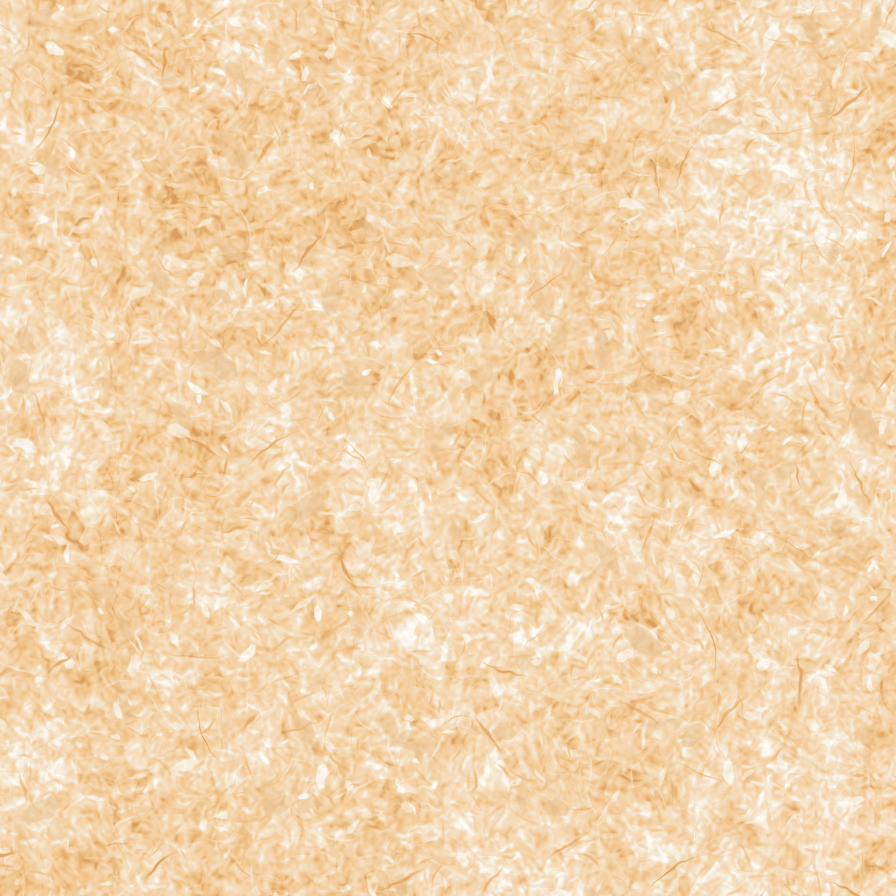
This texture is drawn by a Shadertoy shader. Its source:

```glsl
// Cream and apricot agglomerate stone: packed shards with streaks of their own,
// broken veinlets, pale flakes, tan chips and thin rusty cracks. All layers add up
// to one tone with a near-normal spread, which a colour ramp turns into stone.

const float TAU = 6.2831853;
const float EDGE = 0.0022;          // softness of flake outlines
const float LARGE_SHARDS = 22.0;    // shards across the canvas
const float SMALL_SHARDS = 64.0;
const float LARGE_AMOUNT = 0.70;    // flat tone of the shards
const float SMALL_AMOUNT = 0.68;
const float LARGE_STREAKS = 0.95;
const float SMALL_STREAKS = 1.15;
const float GRAIN_AMOUNT = 0.80;
const float VEIN_AMOUNT = 0.9;

// Ramp: tone in standard deviations from the mean, and its colour
const int STEPS = 8;
const float TONE[STEPS] = float[](-3.3, -1.85, -0.9, -0.11, 0.61, 1.38, 2.25, 3.1);
const vec3 COLOUR[STEPS] = vec3[](
    vec3(0.86, 0.62, 0.36), vec3(0.93, 0.75, 0.52), vec3(0.95, 0.80, 0.60),
    vec3(0.96, 0.83, 0.67), vec3(0.96, 0.86, 0.73), vec3(0.96, 0.90, 0.80),
    vec3(0.98, 0.95, 0.91), vec3(1.00, 0.99, 0.97));
const vec3 TAN_CHIP = vec3(0.92, 0.77, 0.58);

vec3 hash3(vec2 p) {
    vec3 q = fract(p.xyx * vec3(0.1031, 0.1030, 0.0973));
    q += dot(q, q.yxz + 33.33);
    return fract((q.xxy + q.yzz) * q.zyx);
}

mat2 rotation(float angle) {
    float c = cos(angle), s = sin(angle);
    return mat2(c, -s, s, c);
}

// Value noise from -1 to 1
float noise(vec2 p) {
    vec2 i = floor(p), f = fract(p);
    f = f * f * (3.0 - 2.0 * f);
    float low = mix(hash3(i).x, hash3(i + vec2(1, 0)).x, f.x);
    float high = mix(hash3(i + vec2(0, 1)).x, hash3(i + vec2(1, 1)).x, f.x);
    return 2.0 * mix(low, high, f.y) - 1.0;
}

vec2 noise2(vec2 p) {
    return vec2(noise(p), noise(p + 71.7));
}

// Voronoi shards with blended borders: x is the flat tone, y the streaks
vec2 shards(vec2 p, float cells, float crispness, vec2 streakScale) {
    vec2 g = p * cells, base = floor(g), sum = vec2(0.0);
    float total = 0.0;
    for (int y = -1; y <= 1; y++)
    for (int x = -1; x <= 1; x++) {
        vec2 cell = base + vec2(x, y);
        vec3 rnd = hash3(cell + cells);
        vec2 q = rotation(rnd.z * TAU) * (g - cell - rnd.xy);
        float weight = exp(-crispness * length(q * vec2(0.7, 1.4)));
        float tone = 2.0 * hash3(cell + 19.4).y - 1.0;
        sum += weight * vec2(tone, noise(q / cells * streakScale + rnd.xy * 90.0));
        total += weight;
    }
    return sum / total;
}

// Coverage by scattered pointed flakes, bent into arcs where bend is not zero
float scatter(vec2 p, float cells, float density, vec2 halfSize, float bend, float seed) {
    vec2 base = floor(p * cells);
    float cover = 0.0;
    for (int y = -1; y <= 1; y++)
    for (int x = -1; x <= 1; x++) {
        vec2 cell = base + vec2(x, y);
        vec3 rnd = hash3(cell + seed), form = hash3(cell + seed + 57.3);
        vec2 q = rotation(rnd.z * TAU) * (p - (cell + rnd.xy) / cells);
        vec2 size = halfSize * (0.4 + 0.8 * form.xy);
        q.y += bend * (form.z - 0.5) * q.x * q.x;
        q.x += 0.5 * q.y;
        vec2 a = abs(q) / size;
        float d = max(a.x, 0.6 * a.x + a.y);
        float present = step(fract(form.x * 17.0 + rnd.x), density);
        float shape = smoothstep(0.0, EDGE, (1.0 - d) * size.y + 0.5 * EDGE);
        cover = max(cover, present * shape * (0.6 + 0.4 * form.z));
    }
    return cover;
}

float veinlet(float n) {
    return 1.0 - smoothstep(0.0, 0.13, abs(n));
}

vec3 stoneColour(float tone) {
    vec3 colour = COLOUR[0];
    for (int i = 1; i < STEPS; i++)
        colour = mix(colour, COLOUR[i], clamp((tone - TONE[i - 1]) / (TONE[i] - TONE[i - 1]), 0.0, 1.0));
    return colour;
}

void mainImage(out vec4 fragColor, in vec2 fragCoord) {
    vec2 p = fragCoord / iResolution.y;
    vec2 turned = rotation(0.6) * p + 9.0;
    vec2 rough = p + 0.0017 * noise2(turned * 110.0);
    vec2 warped = rough + 0.005 * noise2(turned * 24.0 + 5.0);

    // Ground of broad patches, shards, streaks and grain
    float macro = 0.38 * noise(p * 2.6 + 4.0) + 0.42 * noise(turned * 5.5)
                + 0.42 * noise(turned * 10.0 + 3.0) + 0.35 * noise(warped * 17.0);
    vec2 large = shards(warped, LARGE_SHARDS, 44.0, vec2(45.0, 195.0));
    vec2 small = shards(warped + 3.1, SMALL_SHARDS, 24.0, vec2(70.0, 240.0));
    float grain = noise(turned * 140.0) + 0.95 * noise(rough * 235.0 + 31.0);
    float tone = macro + LARGE_AMOUNT * large.x + SMALL_AMOUNT * small.x
               + LARGE_STREAKS * large.y + SMALL_STREAKS * small.y + GRAIN_AMOUNT * grain;

    // Broken light and dark veinlets
    float lightGap = smoothstep(0.0, 0.3, noise(turned * 34.0 + 23.0));
    float darkGap = smoothstep(0.0, 0.3, noise(turned * 31.0 + 67.0));
    tone += VEIN_AMOUNT * (lightGap * veinlet(noise(warped * 55.0 + 11.0))
                         - darkGap * veinlet(noise(warped * 50.0 + 47.0)));

    // Pale flakes and slivers, clustered where the ground is light
    float crowd = clamp(0.8 + 0.7 * macro, 0.1, 2.0);
    float flakes = scatter(rough, 17.0, 0.35 * crowd, vec2(0.014, 0.008), 12.0, 3.0);
    flakes = max(flakes, scatter(rough, 38.0, 0.35 * crowd, vec2(0.008, 0.004), 0.0, 140.0));
    float slivers = scatter(rough, 26.0, 0.5, vec2(0.014, 0.0016), 50.0, 260.0);
    tone = mix(tone, 2.5 + 0.6 * grain, 0.9 * flakes);
    tone = mix(tone, 2.1, 0.8 * slivers);

    // Smooth tan chips
    float chips = scatter(rough, 13.0, 0.45, vec2(0.020, 0.013), 8.0, 610.0);
    vec3 chipColour = TAN_CHIP + 0.03 * large.y + 0.01 * grain;

    // Rusty cracks and short dark splinters
    float cracks = scatter(rough, 12.0, 0.45, vec2(0.023, 0.0020), 14.0, 380.0);
    float splinters = scatter(rough, 28.0, 0.5, vec2(0.011, 0.0018), 40.0, 490.0);
    tone = mix(tone, -3.2, cracks);
    tone = mix(tone, -2.4, 0.85 * splinters);

    vec3 colour = mix(stoneColour(tone), chipColour, 0.65 * chips * (1.0 - cracks));
    fragColor = vec4(colour, 1.0);
}
```
